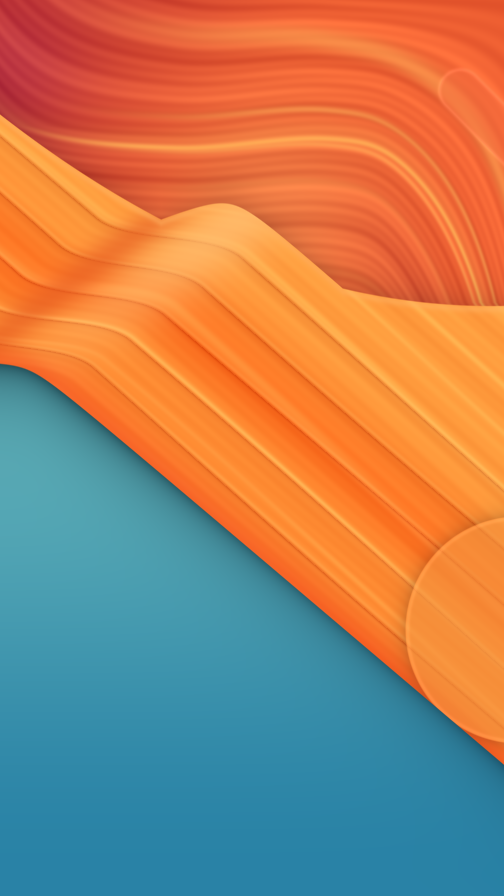
Write a WebGL 1 fragment shader that draws this background.

```glsl
precision highp float;
uniform vec2 u_resolution;

float smoothMax(float a, float b, float k) {
  return 0.5 * (a + b + sqrt((a - b) * (a - b) + k));
}

float bell(float x, float width) {
  return exp(-x * x / (width * width));
}

// Layered sines across a flow, drifting slowly along it
float streaks(float across, float along) {
  return 0.45 * sin(across * 43.0 + 1.5 * sin(along * 2.5))
       + 0.30 * sin(across * 101.0 + 2.0 * sin(along * 3.1 + 1.0))
       + 0.25 * sin(across * 237.0 + 2.5 * sin(along * 2.0 + across * 9.0));
}

// Fine bright filaments, spaced unevenly
float filaments(float across, float along) {
  float wave = sin(across * 62.0 + 2.2 * sin(across * 17.0) + 0.8 * sin(along * 4.0));
  return pow(0.5 + 0.5 * wave, 14.0);
}

float bandTop(float x) {
  float leftSheet = 0.227 + 0.78 * x - 0.4 * x * x;
  float hump = smoothMax(0.852 + 0.885 * (x - 1.0), 0.558 - 0.4 * x, 0.004);
  return min(leftSheet, hump);
}

float bandBottom(float x) {
  return smoothMax(0.667 + 0.85 * x, 0.715, 0.0015);
}

vec3 tealBackdrop(vec2 p, float depth) {
  vec3 color = mix(vec3(0.36, 0.68, 0.72), vec3(0.16, 0.51, 0.65), smoothstep(0.8, 1.75, p.y));
  float shadow = 0.38 * exp(-max(depth, 0.0) * 13.0) * mix(1.0, 0.55, smoothstep(0.0, 0.8, p.x));
  shadow += 0.18 * exp(-max(depth, 0.0) * 60.0);
  return color * (1.0 - shadow * vec3(1.1, 0.95, 0.9));
}

vec3 redWaves(vec2 p, float px) {
  // Streamlines dip at the left, level out, then fall away at the right
  float dip = mix(0.18 * exp(-4.0 * p.x), 0.07 * exp(-9.0 * p.x), clamp(p.y / 0.25, 0.0, 1.0));
  float fall = smoothMax(1.55 * (p.x - 0.745), 0.0, 0.008) * clamp(p.y / 0.6, 0.0, 1.0);
  float flow = p.y - 0.295 + 0.025 * smoothstep(0.35, 0.65, p.x) + dip - fall;

  vec3 color = mix(vec3(0.76, 0.22, 0.21), vec3(0.94, 0.38, 0.20), smoothstep(-0.1, 0.75, p.x + 0.5 * p.y));
  color = mix(color, vec3(0.94, 0.50, 0.28), 0.8 * bell(length(p - vec2(0.55, 0.42)), 0.22));
  color = mix(color, vec3(0.86, 0.34, 0.22), 0.6 * smoothstep(0.02, 0.2, flow) * smoothstep(0.6, 0.9, p.x));
  color = mix(color, vec3(0.70, 0.18, 0.30), 0.5 * bell(length(p - vec2(0.02, 0.14)), 0.14));

  float tone = streaks(flow * 1.4, p.x);
  color += tone * vec3(0.07, 0.07, 0.04);
  float lit = smoothstep(0.05, 0.65, p.x) * (1.0 - 0.7 * smoothstep(0.0, 0.1, flow));
  color = mix(color, vec3(1.0, 0.67, 0.34), 0.55 * lit * filaments(flow, p.x));
  float crest = bell(flow, 0.006) + 0.3 * bell(flow + 0.012, 0.02);
  color = mix(color, vec3(1.0, 0.70, 0.34), 0.65 * crest * smoothstep(-0.05, 0.3, p.x));

  // Translucent capsule at the right
  vec2 q = p - vec2(0.914, 0.18);
  vec2 axis = vec2(0.7071);
  float capsule = length(q - axis * max(dot(q, axis), 0.0)) - 0.042;
  float inside = 1.0 - smoothstep(-px, px, capsule);
  color = mix(color, vec3(0.96, 0.43, 0.25), 0.45 * inside);
  return color + 0.06 * bell(capsule, 0.004);
}

vec3 orangeBand(vec2 p, float px) {
  // The fold shifts the grain where it crosses the ridge
  float fold = p.x - 0.42 + 1.35 * (p.y - 0.41);
  float grain = p.y - 0.87 * p.x - 0.17 * (1.0 - smoothstep(-0.2, 0.2, fold));

  vec3 color = mix(vec3(1.0, 0.61, 0.24), vec3(1.0, 0.46, 0.14), smoothstep(0.1, 0.34, grain));
  color = mix(color, vec3(1.0, 0.55, 0.20), smoothstep(0.34, 0.46, grain));
  color = mix(color, vec3(0.98, 0.43, 0.15), smoothstep(0.54, 0.66, grain));
  color += streaks(grain, p.x) * vec3(0.015, 0.035, 0.025);

  // Creases with a soft lower lip
  for (int i = 0; i < 5; i++) {
    float offset = grain - 0.10 - 0.118 * float(i) + 0.006 * sin(p.x * 4.0 + float(i) * 2.0);
    float crease = bell(offset, 0.004) + 0.6 * exp(-abs(offset) * 45.0) * step(0.0, offset);
    color -= crease * vec3(0.07, 0.09, 0.05);
    color += bell(offset + 0.009, 0.005) * vec3(0.0, 0.05, 0.05);
  }
  color += 0.12 * filaments(grain * 0.7 + 0.03, p.x) * vec3(0.2, 0.6, 0.5);

  // Light on the ridge and shade in the valley before it
  float fade = 1.0 - smoothstep(0.42, 0.85, p.y);
  color = mix(color, vec3(1.0, 0.75, 0.45), 0.75 * bell(fold - 0.09, 0.13) * fade);
  color = mix(color, vec3(0.90, 0.36, 0.13), 0.6 * bell(fold + 0.075, 0.06) * smoothstep(0.36, 0.46, p.y));
  color = mix(color, vec3(1.0, 0.70, 0.38), 0.5 * bell(p.y - bandTop(p.x) - 0.006, 0.008));
  color = mix(color, vec3(0.95, 0.32, 0.12), 0.5 * bell(p.y - bandBottom(p.x), 0.03));

  // Translucent disc at the right
  float disc = length(p - vec2(1.03, 1.25)) - 0.225;
  float inside = 1.0 - smoothstep(-px, px, disc);
  color *= 1.0 - 0.16 * exp(-max(disc, 0.0) * 70.0) * (1.0 - inside);
  color = mix(color, vec3(0.95, 0.58, 0.25), 0.6 * inside);
  return color + 0.05 * bell(disc + 0.004, 0.004);
}

void main() {
  vec2 p = gl_FragCoord.xy / u_resolution;
  p = vec2(p.x, (1.0 - p.y) * 16.0 / 9.0);
  float px = 1.0 / u_resolution.x;

  float belowTop = p.y - bandTop(p.x);
  float belowBottom = p.y - bandBottom(p.x);
  vec3 color = redWaves(p, px);
  color *= 1.0 - 0.14 * exp(-max(-belowTop, 0.0) * 28.0);
  color = mix(color, orangeBand(p, px), smoothstep(-px, px, belowTop));
  color = mix(color, tealBackdrop(p, belowBottom), smoothstep(-px, px, belowBottom));
  gl_FragColor = vec4(clamp(color, 0.0, 1.0), 1.0);
}
```
